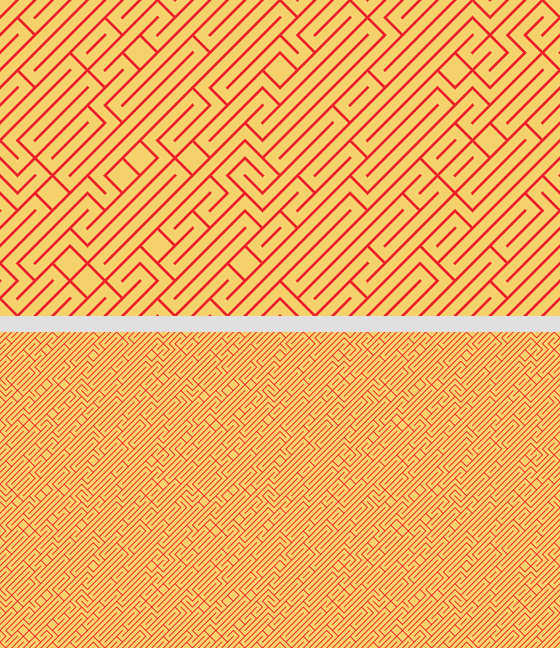
Top, the tile; bottom, the same tile 3 across and 3 down.
This pattern is drawn by a WebGL 2 fragment shader. Its source:

```glsl
#version 300 es
precision highp float;
// Diagonal maze: every cell of a square grid holds one diagonal stroke, mostly
// rising and sometimes falling, picked by a hash. Strokes are box distances
// with square caps, and cell indices wrap so that the sheet tiles.

uniform vec2 u_resolution;
out vec4 fragColor;

const float ROWS = 18.0;            // cells over the canvas height
const float FALLING_SHARE = 0.17;   // part of the strokes that fall
const float HALF_WIDTH = 0.078;     // stroke half width, in cells
const float RIM_WIDTH = 0.065;      // faint light rim, in cells
const float HALF_DIAGONAL = 0.70710678;
const uint SEED = 29u;

const vec3 GROUND = vec3(0.960, 0.820, 0.420);
const vec3 RIM = vec3(0.960, 0.868, 0.440);
const vec3 STROKE = vec3(0.925, 0.115, 0.170);

// Integer hash of a cell, from 0 to 1
float hashCell(vec2 cell) {
    uvec2 c = uvec2(cell);
    uint h = c.x * 374761393u + c.y * 668265263u + SEED * 69069u;
    h = (h ^ (h >> 13)) * 1274126177u;
    h = (h ^ (h >> 16)) * 2246822519u;
    h ^= h >> 15;
    return float(h >> 8) / 16777216.0;
}

// Signed distance to a diagonal stroke; slope is +1 rising or -1 falling
float strokeDistance(vec2 p, float slope) {
    float along = abs(p.x + slope * p.y) * HALF_DIAGONAL;
    float across = abs(p.x - slope * p.y) * HALF_DIAGONAL;
    return max(along - HALF_DIAGONAL - HALF_WIDTH, across - HALF_WIDTH);
}

// Nearest stroke among the cell and its neighbours, whose caps may reach in
float mazeDistance(vec2 p, vec2 grid) {
    vec2 home = floor(p);
    float nearest = 1.0;
    for (int y = -1; y <= 1; y++) {
        for (int x = -1; x <= 1; x++) {
            vec2 cell = home + vec2(x, y);
            float pick = hashCell(mod(cell, grid));
            float slope = pick < FALLING_SHARE ? -1.0 : 1.0;
            nearest = min(nearest, strokeDistance(p - cell - 0.5, slope));
        }
    }
    return nearest;
}

// Share of a pixel that lies inside the distance d
float coverage(float d, float pixel) {
    return clamp(0.5 - d / pixel, 0.0, 1.0);
}

void main() {
    // Whole number of cells along both sides
    float columns = max(1.0, round(ROWS * u_resolution.x / u_resolution.y));
    vec2 grid = vec2(columns, ROWS);
    vec2 p = gl_FragCoord.xy / u_resolution * grid;
    float pixel = ROWS / u_resolution.y;

    // Ground, light rim, then stroke
    float d = mazeDistance(p, grid);
    vec3 color = mix(GROUND, RIM, coverage(d - RIM_WIDTH, pixel));
    color = mix(color, STROKE, coverage(d, pixel));
    fragColor = vec4(color, 1.0);
}
```
